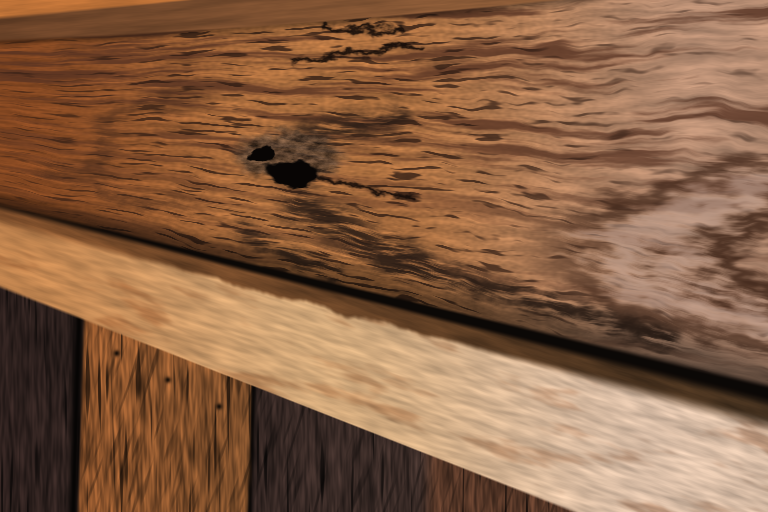
This texture is drawn by a WebGL 2 fragment shader. Its source:

```glsl
#version 300 es
precision highp float;
// Weathered timber: a scarred plank above a pale ledge and upright boards.
// Straight edges split the layers; stretched gradient noise gives each its grain.
// Focus is sharpest left of centre, so edges and pores soften to the sides.
uniform vec2 u_resolution;
out vec4 fragColor;

vec2 slope(vec2 c) {
  vec3 h = fract(c.xyx * vec3(0.1031, 0.103, 0.0973));
  h += dot(h, h.yzx + 33.33);
  float a = 6.2832 * fract((h.x + h.y) * h.z);
  return vec2(cos(a), sin(a));
}

float noise(vec2 p) {
  vec2 i = floor(p), f = p - i, w = f * f * (3.0 - 2.0 * f), e = vec2(1, 0);
  return mix(mix(dot(slope(i), f), dot(slope(i + e), f - e), w.x),
    mix(dot(slope(i + e.yx), f - e.yx), dot(slope(i + 1.0), f - 1.0), w.x), w.y);
}

float fbm(vec2 p) {
  float sum = 0.0, amp = 1.0;
  for (int i = 0; i < 4; i++, amp *= 0.55) {
    sum += amp * noise(p);
    p = p * 2.03 + 17.3;
  }
  return sum;
}

float segment(vec2 p, vec2 a, vec2 b) {
  vec2 d = b - a;
  return length(p - a - d * clamp(dot(p - a, d) / dot(d, d), 0.0, 1.0));
}

float above(float d, float soft) { return smoothstep(-soft, soft, d); }
float bump(float d, float width) { return exp(-d * d / (width * width)); }

vec3 uprightBoards(vec2 p) {
  float lean = p.x - 0.03 * (p.y - 0.2);
  float grain = fbm(vec2(p.x * 60.0 + p.y * 3.0, p.y * 5.0));
  vec3 dark = mix(vec3(0.17, 0.12, 0.11), vec3(0.24, 0.18, 0.16), p.x);
  vec3 orange = mix(vec3(0.6, 0.35, 0.18), vec3(0.46, 0.29, 0.16), p.x * 2.0);
  vec3 col = mix(dark, orange, above(lean - 0.158, 0.004));
  col = mix(col, dark, above(lean - 0.492 - 0.004 * grain, 0.004));
  col = mix(col, vec3(0.33, 0.21, 0.15), above(lean - 0.84, 0.02));
  col *= 1.0 + 0.4 * grain + 0.5 * noise(p * vec2(190, 22));
  // Saw marks, cracks, nail holes and the open joint
  float saw = noise(vec2((p.x - p.y * 0.3) * 110.0, p.y * 12.0));
  col *= 1.0 - 0.3 * smoothstep(0.1, 0.5, saw) * above(lean - 0.16, 0.01);
  col *= 1.0 - 0.6 * smoothstep(0.25, 0.48, noise(p * vec2(120, 6)));
  for (float i = 0.0; i < 3.0; i++)
    col *= 1.0 - 0.85 * bump(length(p - vec2(0.228 + 0.1 * i, 0.31 - 0.052 * i)), 0.006);
  col *= 1.0 - 0.8 * bump(lean - 0.494, 0.006);
  return mix(col, vec3(0.025, 0.018, 0.015), bump(lean - 0.149, 0.01));
}

vec3 paleLedge(vec2 p, float blur) {
  vec2 q = vec2(p.x, p.y + 0.32 * p.x);
  float grain = fbm(q * vec2(7, 48));
  vec3 lit = mix(vec3(0.76, 0.52, 0.31), vec3(0.82, 0.66, 0.48), smoothstep(0.0, 0.7, p.x));
  lit = mix(lit, vec3(0.85, 0.74, 0.65), smoothstep(0.6, 1.3, p.x));
  lit *= 1.0 + 0.15 * grain + 0.13 * noise(q * vec2(24, 130));
  lit *= 1.0 - vec3(0.15, 0.22, 0.27) * smoothstep(0.1, 0.6, fbm(q * vec2(5, 17) + 8.0));
  vec3 shade = mix(vec3(0.5, 0.31, 0.17), vec3(0.33, 0.22, 0.13), p.x) * (1.0 + 0.3 * grain);
  float ragged = 0.012 * fbm(vec2(p.x * 14.0, 2)) * bump(p.x - 0.6, 0.3);
  return mix(lit, shade, above(p.y - 0.566 + 0.264 * p.x - ragged, 0.006 + blur * 0.012));
}

vec3 scarredPlank(vec2 p, float rise, float blur) {
  // Grain coordinate fans out between the plank's two edges
  float v = rise / (0.32 + 0.295 * p.x);
  vec2 q = vec2(p.x, v + 0.03 * fbm(p * vec2(4, 6)));
  vec3 col = mix(vec3(0.52, 0.28, 0.13), vec3(0.68, 0.44, 0.25), smoothstep(0.0, 0.6, p.x));
  col = mix(col, vec3(0.7, 0.54, 0.44), smoothstep(0.7, 1.4, p.x));
  col *= 1.0 + 0.22 * fbm(q * vec2(7, 40)) + 0.15 * (1.0 - blur) * noise(p * vec2(90, 190));
  // Growth bands and short open pores
  float streak = fbm(q * vec2(10, 50));
  float band = smoothstep(-0.08, 0.4, fbm(q * vec2(1.7, 17) + 4.0) + 0.2 * streak);
  col = mix(col, vec3(0.33, 0.19, 0.13), band * mix(0.35, 0.78, smoothstep(0.3, 0.65, v)));
  float pore = noise(q * vec2(12, 70)) + 0.3 * noise(q * vec2(40, 130));
  pore = smoothstep(0.16, 0.36 + 0.35 * blur, pore);
  col = mix(col, vec3(0.17, 0.1, 0.07), (0.75 - 0.3 * blur) * pore);
  // Nested arches open to the right around a bleached band
  float wobble = 0.16 * fbm(p * vec2(6, 13)) + 0.07 * streak;
  float arch = p.x - 12.7 * pow(abs(p.y - 0.5), 2.0) + wobble;
  float side = smoothstep(0.95, 1.2, p.x);
  col = mix(col, vec3(0.74, 0.62, 0.56), 0.6 * side * bump(arch - 1.25, 0.09));
  float rings = 0.7 * bump(arch - 1.08, 0.07) + 0.85 * bump(arch - 1.42, 0.07);
  float leftArch = p.x - 15.0 * pow(abs(p.y - 0.7), 2.0) + wobble;
  rings = rings * side + 0.45 * bump(leftArch - 0.2, 0.05) * smoothstep(0.5, 0.3, p.x);
  col = mix(col, vec3(0.25, 0.15, 0.1), rings);
  // Charred patches and ragged cracks
  vec2 r = p + 0.018 * vec2(fbm(p * vec2(18, 30)), fbm(p * vec2(20, 34) + 9.0));
  float burn = bump(segment(r, vec2(0.59, 0.6), vec2(0.78, 0.49)), 0.042)
    + bump(segment(r, vec2(0.48, 0.545), vec2(0.65, 0.465)), 0.02)
    + bump(segment(r, vec2(0.78, 0.49), vec2(1.3, 0.34)), 0.025)
    + bump(segment(r, vec2(0.6, 0.74), vec2(0.77, 0.765)), 0.026);
  burn = min(burn, 1.0) * smoothstep(-0.55, 0.2, streak);
  col = mix(col, vec3(0.17, 0.115, 0.085), 0.9 * burn);
  float crack = min(segment(r, vec2(0.62, 0.65), vec2(0.8, 0.613)),
    min(segment(r, vec2(0.57, 0.88), vec2(0.82, 0.912)), segment(r, vec2(0.64, 0.945), vec2(0.78, 0.938))));
  col = mix(col, vec3(0.08, 0.045, 0.03), 0.9 * bump(crack, 0.005));
  // Silvered knot and its hollow
  float rim = length((r - vec2(0.565, 0.695)) / vec2(0.115, 0.055));
  vec3 silver = vec3(0.33, 0.25, 0.19) * (1.0 + fbm(p * vec2(35, 80)));
  col = mix(col, silver, 0.8 * smoothstep(1.05, 0.7, rim));
  float hollow = min(length((r - vec2(0.572, 0.662)) / vec2(0.05, 0.028)),
    length((r - vec2(0.513, 0.697)) / vec2(0.02, 0.016)));
  col = mix(col, vec3(0.03, 0.02, 0.016), smoothstep(1.1, 0.8, hollow));
  return col * mix(0.55, 1.0, smoothstep(0.0, 0.13, v));
}

void main() {
  vec2 p = gl_FragCoord.xy / u_resolution * vec2(1.5, 1);
  float blur = smoothstep(0.15, 0.85, abs(p.x - 0.62)), edge = 0.0022 + 0.004 * blur;
  float rise = p.y - 0.6 + 0.235 * p.x;
  vec3 col = mix(uprightBoards(p), paleLedge(p, blur), above(p.y - 0.44 + 0.392 * p.x, edge));
  // Dark gap beneath the plank
  col = mix(col, vec3(0.045, 0.03, 0.022), above(rise + 0.006 + 0.018 * p.x, 0.006 + 0.006 * blur));
  col = mix(col, scarredPlank(p, rise, blur), above(rise, edge + 0.002));
  // Lip and bright board
  float lip = p.y - 0.921 - 0.04 * p.x - 0.03 * p.x * p.x;
  float grain = 1.0 + 0.2 * fbm(vec2(p.x * 5.0, (p.y - 0.08 * p.x) * 60.0));
  col *= 1.0 - 0.35 * bump(lip, 0.01);
  col = mix(col, mix(vec3(0.4, 0.25, 0.15), vec3(0.55, 0.36, 0.22), p.x) * grain, above(lip, edge));
  col = mix(col, vec3(0.75, 0.45, 0.22) * grain, above(p.y - 0.965 - 0.095 * p.x, edge));
  fragColor = vec4(col, 1);
}
```
